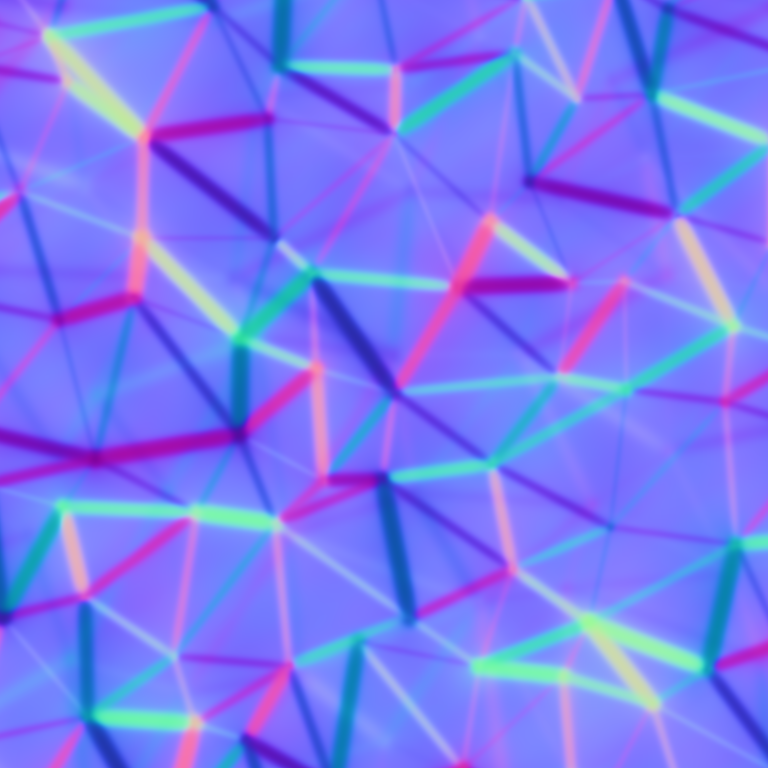
This texture map is drawn by a Shadertoy shader. Its source:

```glsl
// Tangent-space normal map of a creased, irregularly triangulated sheet.
// A jittered grid is split into triangles; every edge adds a slope across
// itself, a narrow crease plus a wide soft flank, over gently rolling faces.

vec2 hash2(vec2 c) {
    vec3 q = fract(c.xyx * vec3(0.1031, 0.1030, 0.0973));
    q += dot(q, q.yzx + 33.33);
    return fract((q.xx + q.yz) * q.zy);
}

float gradientNoise(vec2 p) {
    vec2 i = floor(p), f = p - i;
    vec2 u = f * f * f * (f * (f * 6.0 - 15.0) + 10.0);
    vec2 e = vec2(1, 0);
    float a = dot(hash2(i) * 2.0 - 1.0, f);
    float b = dot(hash2(i + e) * 2.0 - 1.0, f - e);
    float c = dot(hash2(i + e.yx) * 2.0 - 1.0, f - e.yx);
    float d = dot(hash2(i + 1.0) * 2.0 - 1.0, f - 1.0);
    return mix(mix(a, b, u.x), mix(c, d, u.x), u.y);
}

vec2 meshVertex(vec2 cell) {
    return cell + 0.5 + 0.72 * (hash2(cell + 50.0) - 0.5);
}

// Slope added by the edge from a to b; its seed picks sign and strength
vec2 edgeSlope(vec2 p, vec2 a, vec2 b, vec2 seed) {
    vec2 rnd = hash2(seed + 90.0);
    vec2 ab = b - a, ap = p - a;
    float t = clamp(dot(ap, ab) / dot(ab, ab), 0.0, 1.0);
    float dist = length(ap - ab * t);
    vec2 across = normalize(vec2(-ab.y, ab.x));
    float side = clamp(dot(ap, across) / 0.1, -1.0, 1.0);

    float strength = rnd.x * rnd.x;
    float width = mix(0.034, 0.075, rnd.x);
    float crease = exp(-dist * dist / (width * width));
    float flank = 0.17 * exp(-dist / 0.17) * (1.0 + 0.6 * side * (fract(rnd.y * 7.0) * 2.0 - 1.0));
    float taper = 0.65 + 0.35 * smoothstep(0.0, 0.2, t) * smoothstep(1.0, 0.8, t);
    float facing = rnd.y < 0.5 ? -1.0 : 1.0;
    return across * facing * mix(0.15, 2.3, strength) * (crease * taper + flank);
}

// Sum of all edges near p, each cell cut along its shorter diagonal
vec2 meshSlope(vec2 p) {
    vec2 slope = vec2(0), home = floor(p);
    for (int y = -2; y <= 1; y++)
    for (int x = -2; x <= 1; x++) {
        vec2 cell = home + vec2(x, y);
        vec2 a = meshVertex(cell);
        vec2 b = meshVertex(cell + vec2(1, 0));
        vec2 c = meshVertex(cell + vec2(0, 1));
        vec2 d = meshVertex(cell + 1.0);
        slope += edgeSlope(p, a, b, cell);
        slope += edgeSlope(p, a, c, cell + vec2(37, 17));
        if (distance(a, d) < distance(b, c))
            slope += edgeSlope(p, a, d, cell + vec2(71, 43));
        else
            slope += edgeSlope(p, b, c, cell + vec2(71, 43));
    }
    return slope;
}

void mainImage(out vec4 fragColor, in vec2 fragCoord) {
    vec2 uv = fragCoord / iResolution.y;
    mat2 lean = mat2(0.985, 0.17, -0.17, 0.985);

    // Main creases, then a faint second mesh of ghost lines
    vec2 slope = meshSlope(lean * uv * 7.6 + 20.0);
    slope += 0.11 * meshSlope(uv * lean * 5.7 + 63.0);

    // Rolling faces and fine slanted streaks
    slope += 0.24 * vec2(gradientNoise(uv * 8.0 + 5.0), gradientNoise(uv * 8.0 + 31.0));
    vec2 along = vec2(uv.x + uv.y, 5.0 * (uv.y - 0.8 * uv.x));
    slope += 0.07 * vec2(-0.6, 0.8) * gradientNoise(along * 5.0 + 40.0);
    slope += vec2(-0.04, -0.06);

    vec3 normal = normalize(vec3(slope, 1.0));
    fragColor = vec4(0.5 + 0.5 * normal, 1.0);
}
```
